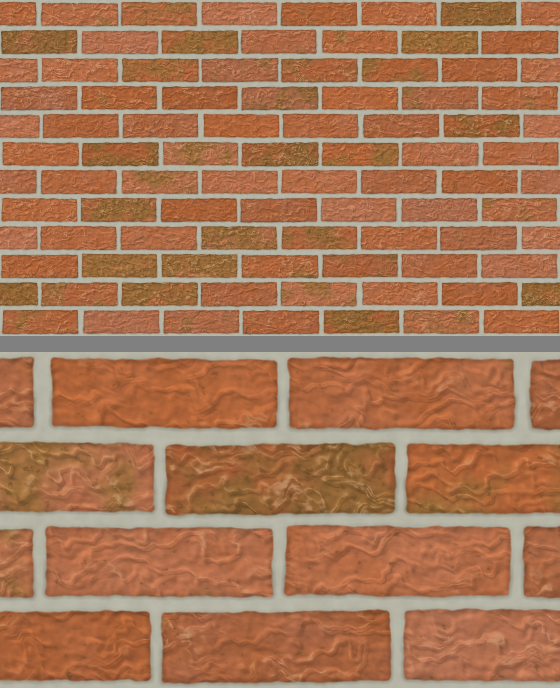
Top, the full canvas; bottom, a detail of the centre.
Write a Shadertoy shader that draws this texture.

```glsl
// Running-bond wall of weathered orange brick with pale mortar, 7 bricks by 12 courses.
// Each brick is a wobbly rounded box with its own tint; wrapping gradient noise
// adds olive patches, creased relief and chalky scuffs, so the wall tiles.

const vec2 TILE = vec2(20.0, 12.0);   // wall size, in course heights
const float BRICKS = 7.0;

vec2 hash2(vec2 p) {
    const uint K = 1664525u;
    uvec2 v = uvec2(p + 0.5) * K + 10139u;
    v.x += v.y * K;
    v.y += v.x * K;
    v ^= v >> 16u;
    v.x += v.y * K;
    v.y += v.x * K;
    v ^= v >> 16u;
    return vec2(v & 65535u) / 65535.0;
}

// Gradient of one lattice corner, wrapped to the period
float corner(vec2 cell, vec2 offset, vec2 period) {
    float a = 6.2832 * hash2(floor(mod(cell + 0.5, period))).x;
    return dot(vec2(cos(a), sin(a)), offset);
}

float noise(vec2 p, vec2 period) {
    vec2 i = floor(p), f = p - i, e = vec2(1.0, 0.0);
    vec2 u = f * f * f * (f * (f * 6.0 - 15.0) + 10.0);
    return 1.4 * mix(
        mix(corner(i, f, period), corner(i + e, f - e, period), u.x),
        mix(corner(i + e.yx, f - e.yx, period), corner(i + 1.0, f - 1.0, period), u.x), u.y);
}

// Three octaves; freq must be whole numbers to keep the wrap
float fbm(vec2 p, vec2 freq) {
    float sum = 0.0, amp = 0.6;
    for (int k = 0; k < 3; k++) {
        sum += amp * noise(p * freq, TILE * freq);
        freq *= 2.0;
        amp *= 0.55;
    }
    return sum;
}

// Creased clay face: warped ridges plus grain
float relief(vec2 p) {
    vec2 w = p + 0.35 * vec2(fbm(p, vec2(1.0, 2.0)), fbm(p + 5.3, vec2(2.0)));
    float ridge = 1.0 - abs(fbm(w, vec2(1.0, 3.0)));
    return pow(max(ridge, 0.0), 5.0) + 0.45 * fbm(p, vec2(4.0, 6.0));
}

void mainImage(out vec4 fragColor, in vec2 fragCoord) {
    vec2 p = fragCoord / iResolution.xy * TILE;
    float px = TILE.y / iResolution.y;

    // Brick cell, every other course shifted by half
    float course = floor(p.y);
    float brickW = TILE.x / BRICKS;
    float x = p.x / brickW + 0.5 * mod(course, 2.0)
            + 0.03 * (hash2(vec2(course, 91.0)).x - 0.5);
    vec2 id = vec2(mod(floor(x) + BRICKS, BRICKS), course);
    vec2 shape = hash2(id + 40.0) - 0.5;
    vec2 tint = hash2(id + vec2(120.0, 200.0));
    vec2 wear = hash2(id + vec2(310.0, 70.0));

    // Uneven rounded outline
    vec2 local = vec2((fract(x) - 0.5) * brickW, fract(p.y) - 0.5);
    local += shape * vec2(0.05, 0.03);
    local.y += local.x * (wear.x - 0.5) * 0.02;
    vec2 box = abs(local) - vec2(1.35 + 0.03 * shape.y, 0.412 + 0.02 * shape.x) + 0.05;
    float d = length(max(box, 0.0)) + min(max(box.x, box.y), 0.0) - 0.05;
    d += 0.035 * fbm(p, vec2(3.0));

    // Fired clay: orange to pink, some bricks stained olive
    float patchy = fbm(p + 3.7, vec2(1.0));
    float grain = fbm(p, vec2(7.0, 9.0));
    vec3 clay = mix(vec3(0.68, 0.385, 0.22), vec3(0.70, 0.44, 0.32),
                    clamp(tint.x + 0.6 * patchy, 0.0, 1.0));
    float olive = smoothstep(0.62, 1.0, tint.y + 0.55 * patchy);
    clay = mix(clay, vec3(0.57, 0.41, 0.21), 0.85 * olive);
    clay *= 0.98 + 0.08 * (wear.x - 0.5) + 0.10 * grain;

    // Relief lit from the upper left, with dark pits and pale scuffs
    float h = relief(p);
    float slope = h - relief(p + vec2(-0.04, 0.05));
    clay *= 1.0 + clamp(0.22 * slope, -0.16, 0.14);
    float pits = smoothstep(0.25, 0.6, -grain + 0.25 * olive - 0.1);
    clay = mix(clay, vec3(0.40, 0.29, 0.15), 0.45 * pits);
    float scuff = smoothstep(0.65, 1.25, h + 0.5 * grain)
                * smoothstep(-0.25, 0.4, fbm(p + 8.1, vec2(1.0, 2.0)) + 0.6 * (wear.y - 0.5));
    clay = mix(clay, vec3(0.79, 0.63, 0.48), 0.6 * scuff);
    clay *= 1.0 - 0.14 * smoothstep(-0.08, 0.0, d);

    // Mortar, shaded where it meets the clay
    vec3 mortar = vec3(0.715, 0.71, 0.65) * (1.0 + 0.05 * fbm(p, vec2(5.0)));
    float below = smoothstep(0.1, -0.1, local.y);
    mortar *= 1.0 - (0.05 + 0.10 * below) * smoothstep(0.06, 0.0, d);

    float soft = max(0.6 * px, 0.015);
    fragColor = vec4(mix(clay, mortar, smoothstep(-soft, soft, d)), 1.0);
}
```
